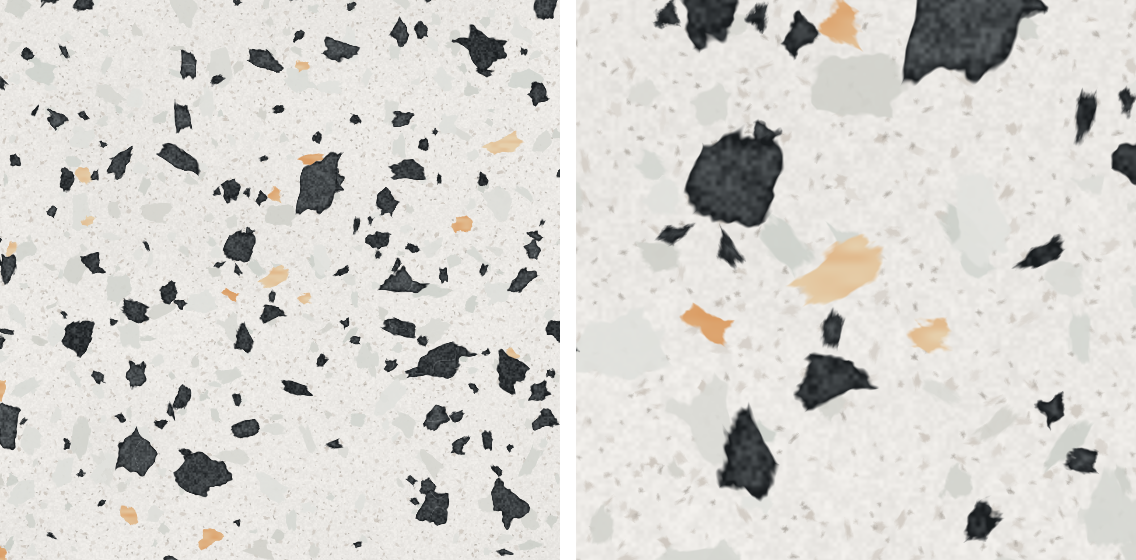
Left: the whole. Right: its middle third, enlarged.
Write a three.js fragment shader that draws this texture.

```glsl
// Pale terrazzo with angular charcoal, ochre and milky stone chips in a speckled ground.
varying vec2 vUv;

const float TAU = 6.28318;
const float EDGE = 0.0012;

const vec3 GROUND = vec3(0.918, 0.909, 0.894);
const vec3 MILKY = vec3(0.885, 0.888, 0.872);
const vec3 SAGE = vec3(0.775, 0.798, 0.772);
const vec3 BEIGE = vec3(0.82, 0.795, 0.765);
const vec3 DUST = vec3(0.62, 0.60, 0.57);
const vec3 SAND = vec3(0.90, 0.81, 0.67);
const vec3 OCHRE = vec3(0.86, 0.62, 0.40);
const vec3 CHARCOAL = vec3(0.095, 0.108, 0.118);
const vec3 SLATE = vec3(0.34, 0.36, 0.37);

float hash(vec2 p) {
  vec3 q = fract(vec3(p.xyx) * 0.1031);
  q += dot(q, q.yzx + 33.33);
  return fract((q.x + q.y) * q.z);
}

float noise(vec2 p) {
  vec2 cell = floor(p);
  vec2 f = fract(p);
  f = f * f * (3.0 - 2.0 * f);
  float low = mix(hash(cell), hash(cell + vec2(1.0, 0.0)), f.x);
  float high = mix(hash(cell + vec2(0.0, 1.0)), hash(cell + 1.0), f.x);
  return mix(low, high, f.y);
}

vec2 direction(float angle) {
  return vec2(cos(angle), sin(angle));
}

// Distance to a rough, stretched polygon with uneven sides
float chipDistance(vec2 p, float radius, vec2 id) {
  vec2 axis = direction(TAU * hash(id + 3.1));
  float stretch = mix(0.62, 1.0, hash(id + 5.7));
  vec2 q = vec2(dot(p, axis), dot(p, vec2(-axis.y, axis.x)));
  q *= vec2(stretch, 1.0 / stretch);

  vec2 local = q / radius;
  vec2 warp = vec2(noise(local * 1.6 + id * 7.0), noise(local * 1.6 + id * 7.0 + 40.0));
  q += radius * 0.55 * (warp - 0.5);

  float d = length(q) - 1.4 * radius;
  for (int i = 0; i < 5; i++) {
    float side = float(i);
    float angle = (side + 0.8 * hash(id + side * 1.7)) * TAU / 5.0;
    float reach = radius * mix(0.55, 1.15, hash(id + side * 2.3 + 9.0));
    d = max(d, dot(q, direction(angle)) - reach);
  }
  float roughness = noise(local * 6.0 + id * 3.0) - 0.5;
  return (d + 0.13 * radius * roughness) * stretch;
}

// Nearest chip of a scattered layer: distance, random tone, random tint
vec3 scatter(vec2 uv, float cells, float share, float radius, float seed) {
  vec3 nearest = vec3(1.0, 0.0, 0.0);
  vec2 home = floor(uv * cells);
  for (int y = -1; y <= 1; y++) {
    for (int x = -1; x <= 1; x++) {
      vec2 cell = home + vec2(float(x), float(y));
      vec2 id = cell + seed * vec2(17.3, 29.9);
      if (hash(id) > share) continue;
      vec2 center = (cell + vec2(hash(id + 11.3), hash(id + 23.9))) / cells;
      float size = radius * mix(0.6, 1.25, hash(id + 31.7));
      vec2 p = uv - center;
      if (length(p) > 2.6 * size) continue;
      float d = chipDistance(p, size, id);
      if (d < nearest.x) nearest = vec3(d, hash(id + 41.1), hash(id + 53.3));
    }
  }
  return nearest;
}

float cover(float d) {
  return 1.0 - smoothstep(-EDGE, EDGE, d);
}

vec3 addPale(vec3 base, vec3 chip, float strength) {
  vec3 stone = mix(MILKY, mix(SAGE, BEIGE, chip.z * 0.6), chip.y * strength);
  return mix(base, stone, 0.9 * cover(chip.x));
}

vec3 addOchre(vec3 base, vec3 chip, vec2 uv) {
  float streaks = noise(uv * vec2(60.0, 150.0)) - 0.5;
  vec3 stone = mix(SAND, OCHRE, clamp(chip.y + 0.6 * streaks, 0.0, 1.0));
  return mix(base, stone, cover(chip.x));
}

// Dark stone: grainy core, deeper rim and faint pale veins
vec3 addDark(vec3 base, vec3 chip, vec2 uv) {
  float grain = noise(uv * 330.0) + 0.5 * noise(uv * 120.0) - 0.75;
  float core = smoothstep(0.0, 0.006, -chip.x);
  float tone = 0.12 + 0.55 * chip.y * core + 0.2 * core + 0.65 * grain;
  vec3 stone = mix(CHARCOAL, SLATE, clamp(tone, 0.0, 1.3));
  float vein = 1.0 - smoothstep(0.0, 0.02, abs(noise(uv * 28.0 + chip.z * 9.0) - 0.5));
  stone += 0.12 * vein * core * step(0.6, chip.z);
  return mix(base, stone, cover(chip.x));
}

void main() {
  // Ground with soft clouds and fine grain
  float grain = noise(vUv * 400.0) + 0.6 * noise(vUv * 190.0) - 0.8;
  vec3 color = GROUND + 0.045 * grain + 0.02 * (noise(vUv * 5.0) - 0.5);

  // Speckles and dust
  vec3 speckle = scatter(vUv, 52.0, 0.45, 0.0034, 1.0);
  color = mix(color, mix(GROUND, BEIGE, 0.4 + 0.7 * speckle.y), cover(speckle.x));
  vec3 dust = scatter(vUv, 100.0, 0.3, 0.0014, 2.0);
  color = mix(color, mix(BEIGE, DUST, dust.y), 0.8 * cover(dust.x));

  // Milky chips
  color = addPale(color, scatter(vUv, 23.0, 0.4, 0.0095, 3.0), 0.9);
  color = addPale(color, scatter(vUv, 12.0, 0.45, 0.021, 4.0), 0.8);

  // Coloured and dark chips
  color = addOchre(color, scatter(vUv, 8.0, 0.26, 0.017, 5.0), vUv);
  color = addDark(color, scatter(vUv, 17.0, 0.27, 0.0092, 6.0), vUv);
  color = addDark(color, scatter(vUv, 11.0, 0.38, 0.0185, 7.0), vUv);
  color = addDark(color, scatter(vUv, 7.0, 0.3, 0.033, 8.0), vUv);

  gl_FragColor = vec4(color, 1.0);
}
```
